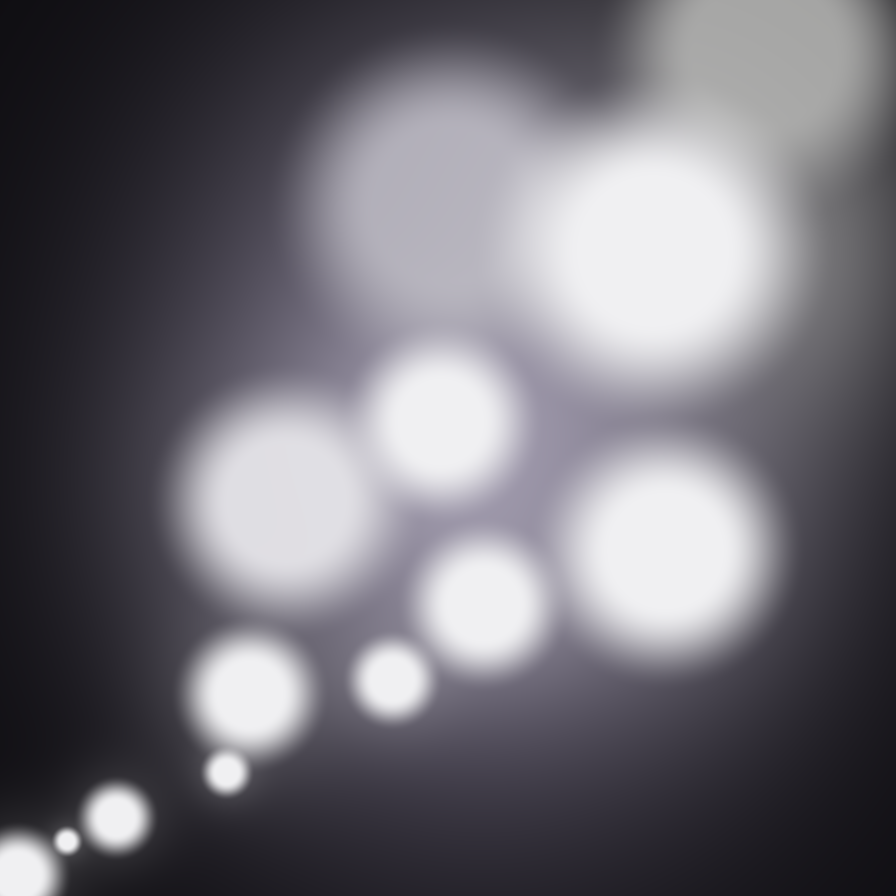
Give the GLSL for this background, as a Shadertoy shader.

```glsl
// Soft white light orbs rising diagonally through a dark violet haze.
// A wide Gaussian glow forms the haze; every orb is a distance-based disc
// with a feathered rim and a faint halo, blended from far to near.

#define FEATHER 0.43
#define HALO_STRENGTH 0.18
#define HALO_SIZE 1.65
#define HAZE_CENTER vec2(0.535, 0.505)
#define HAZE_SIZE vec2(0.345, 0.405)
#define NIGHT vec3(0.050, 0.046, 0.060)
#define VIOLET vec3(0.520, 0.490, 0.585)
#define SILVER vec3(0.640, 0.640, 0.635)
#define LILAC vec3(0.690, 0.680, 0.720)
#define PEARL vec3(0.875, 0.870, 0.890)
#define WHITE vec3(0.940, 0.940, 0.948)

const int ORB_COUNT = 10;

// Bright orbs, large to small: center x, center y, radius
const vec3 ORBS[ORB_COUNT] = vec3[ORB_COUNT](
    vec3(0.729, 0.720, 0.143), vec3(0.743, 0.385, 0.110),
    vec3(0.492, 0.529, 0.081), vec3(0.540, 0.325, 0.069),
    vec3(0.279, 0.225, 0.063), vec3(0.020, 0.023, 0.043),
    vec3(0.438, 0.241, 0.040), vec3(0.130, 0.087, 0.034),
    vec3(0.253, 0.138, 0.022), vec3(0.075, 0.061, 0.013));

float gaussian(vec2 offset, vec2 size) {
    vec2 q = offset / size;
    return exp(-dot(q, q));
}

// Coverage of a feathered disc together with its halo
float orbCoverage(vec2 p, vec3 orb) {
    vec2 offset = p - orb.xy;
    float disc = 1.0 - smoothstep(1.0 - FEATHER, 1.0 + FEATHER, length(offset) / orb.z);
    float halo = HALO_STRENGTH * gaussian(offset, vec2(HALO_SIZE * orb.z));
    return 1.0 - (1.0 - disc) * (1.0 - halo);
}

void mainImage(out vec4 fragColor, in vec2 fragCoord) {
    // Square canvas units, centered on any aspect ratio
    vec2 p = (fragCoord - 0.5 * iResolution.xy) / min(iResolution.x, iResolution.y) + 0.5;

    // Violet haze and the neutral spill along the right side
    vec3 color = mix(NIGHT, VIOLET, gaussian(p - HAZE_CENTER, HAZE_SIZE));
    color = mix(color, SILVER, 0.50 * gaussian(p - vec2(0.90, 0.72), vec2(0.13, 0.20)));

    // Dim, distant orbs
    color = mix(color, SILVER, orbCoverage(p, vec3(0.853, 0.941, 0.137)));
    color = mix(color, LILAC, orbCoverage(p, vec3(0.501, 0.772, 0.145)));
    color = mix(color, PEARL, orbCoverage(p, vec3(0.319, 0.440, 0.110)));

    // Bright orbs
    for (int i = 0; i < ORB_COUNT; i++) {
        color = mix(color, WHITE, orbCoverage(p, ORBS[i]));
    }

    fragColor = vec4(color, 1.0);
}
```
